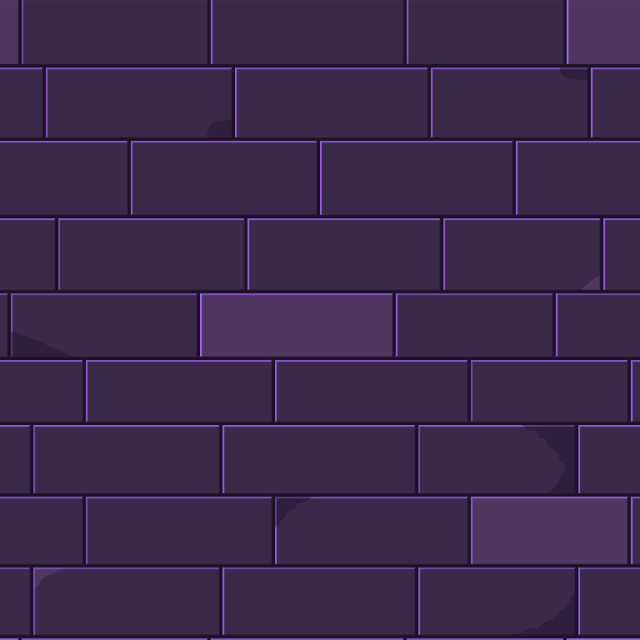
This texture is drawn by a WebGL 1 fragment shader. Its source:

```glsl
precision highp float;

uniform vec2 u_resolution;

const float SIDE = 768.0;       // layout units across the canvas
const float GAP = 4.3;          // mortar width
const float RIM = 2.1;          // lit rim width
const float TOP_OFFSET = 2.0;   // part of the first course above the canvas
const float LONG_ROW = 2.0;     // course whose last two bricks are joined
const float ROUGHNESS = 0.13;   // raggedness of worn corners
const float RIM_MIN = 0.58;     // weakest rim light
const vec3 JOINTS = vec3(227.0, 462.0, 654.0);
const vec3 PALE_IDS = vec3(3.0, 17.0, 30.0); // course * 4 + brick

const vec3 BRICK = vec3(0.23, 0.16, 0.29);
const vec3 PALE = vec3(0.305, 0.215, 0.38);
const vec3 WORN = vec3(0.18, 0.12, 0.24);
const vec3 GLOW = vec3(0.59, 0.35, 0.90);
const vec3 SHADE = vec3(0.15, 0.105, 0.20);
const vec3 MORTAR = vec3(0.10, 0.07, 0.135);

const int ROWS = 9;
const int CHIPS = 9;
vec2 rows[ROWS];   // height, shift
vec4 chips[CHIPS]; // brick id, signed width and height, curve (negative: pale)

void layOut() {
  rows[0] = vec2(83.0, 26.0);
  rows[1] = vec2(88.0, 55.0);
  rows[2] = vec2(93.0, 157.0);
  rows[3] = vec2(90.0, 70.0);
  rows[4] = vec2(80.0, 13.0);
  rows[5] = vec2(78.0, 103.0);
  rows[6] = vec2(86.0, 40.0);
  rows[7] = vec2(85.0, 103.0);
  rows[8] = vec2(85.0, 40.0);
  // Positive sizes grow from the left or top, negative from the right or bottom
  chips[0] = vec4(4.0, -30.0, -21.0, 2.5);
  chips[1] = vec4(6.0, -33.0, 15.0, 3.0);
  chips[2] = vec4(14.0, -23.0, -17.0, -1.1);
  chips[3] = vec4(16.0, 71.0, -30.0, 1.15);
  chips[4] = vec4(26.0, -65.0, 80.0, 0.75);
  chips[5] = vec4(26.0, -32.0, -60.0, 0.8);
  chips[6] = vec4(29.0, 46.0, 39.0, 0.8);
  chips[7] = vec4(32.0, 44.0, 34.0, -0.63);
  chips[8] = vec4(34.0, -80.0, -54.0, 0.68);
}

float hash(vec2 p) {
  return fract(sin(dot(p, vec2(127.1, 311.7))) * 43758.5);
}

float cornerSlope(vec2 cell, vec2 f, vec2 corner) {
  float angle = 6.2832 * hash(cell + corner);
  return dot(vec2(cos(angle), sin(angle)), f - corner);
}

float gradientNoise(vec2 p) {
  vec2 cell = floor(p), f = fract(p);
  vec2 s = f * f * (3.0 - 2.0 * f);
  return mix(
    mix(cornerSlope(cell, f, vec2(0.0)), cornerSlope(cell, f, vec2(1.0, 0.0)), s.x),
    mix(cornerSlope(cell, f, vec2(0.0, 1.0)), cornerSlope(cell, f, vec2(1.0)), s.x), s.y);
}

// Antialiased coverage where d is positive
float cover(float d, float pixel) {
  return clamp(d / pixel + 0.5, 0.0, 1.0);
}

void main() {
  layOut();
  vec2 uv = gl_FragCoord.xy / u_resolution;
  vec2 pos = vec2(uv.x, 1.0 - uv.y) * SIDE;
  float pixel = SIDE / min(u_resolution.x, u_resolution.y);

  // Course
  float y = mod(pos.y + TOP_OFFSET + 0.5 * GAP, SIDE);
  float edge = 0.0, row = 0.0, rowTop = 0.0, rowHeight = 0.0, shift = 0.0;
  for (int i = 0; i < ROWS; i++) {
    if (y >= edge) {
      row = float(i);
      rowTop = edge;
      rowHeight = rows[i].x;
      shift = rows[i].y;
    }
    edge += rows[i].x;
  }

  // Brick: start, end, index
  float x = mod(pos.x - shift + 0.5 * GAP, SIDE);
  float lastJoint = row == LONG_ROW ? SIDE : JOINTS.z;
  vec3 span = x < JOINTS.x ? vec3(0.0, JOINTS.x, 0.0)
            : x < JOINTS.y ? vec3(JOINTS.xy, 1.0)
            : x < lastJoint ? vec3(JOINTS.y, lastJoint, 2.0)
            : vec3(lastJoint, SIDE, 3.0);
  float id = row * 4.0 + span.z;
  vec2 near = vec2(x - span.x, y - rowTop) - 0.5 * GAP;
  vec2 far = vec2(span.y - x, rowTop + rowHeight - y) - 0.5 * GAP;

  // Face with worn corners
  bool isPale = any(lessThan(abs(PALE_IDS - id), vec3(0.5)));
  vec3 color = isPale ? PALE : BRICK;
  float ragged = ROUGHNESS * gradientNoise(pos / 11.0);
  float dimming = 0.0;
  for (int i = 0; i < CHIPS; i++) {
    vec4 chip = chips[i];
    vec2 size = abs(chip.yz);
    vec2 q = max(mix(far, near, step(0.0, chip.yz)) / size, 0.001);
    float curve = abs(chip.w);
    float field = 1.0 + ragged - pow(q.x, curve) - pow(q.y, curve);
    float worn = cover(field, pixel / min(size.x, size.y)) * step(abs(chip.x - id), 0.5);
    color = mix(color, chip.w < 0.0 ? PALE : WORN, worn);
    dimming = max(dimming, worn * step(0.0, chip.w));
  }

  // Lit left and top rims
  vec2 light = mix(vec2(RIM_MIN), vec2(1.0), vec2(hash(vec2(id, 3.0)), hash(vec2(row, 8.0))));
  light.x = max(light.x, mod(span.z, 2.0));
  light *= vec2(cover(RIM - near.x, pixel), cover(RIM - near.y, pixel));
  float rim = max(light.x, light.y) * (1.0 - 0.5 * dimming);
  color = mix(color, isPale ? GLOW * 1.12 : GLOW, rim);

  // Mortar, softer beside the far edges
  float depth = min(min(near.x, near.y), min(far.x, far.y));
  float past = -min(far.x, far.y);
  float soft = step(0.0, past) * (1.0 - smoothstep(0.0, 0.5 * GAP, past));
  color = mix(mix(MORTAR, SHADE, soft), color, cover(depth, pixel));

  gl_FragColor = vec4(color, 1.0);
}
```
